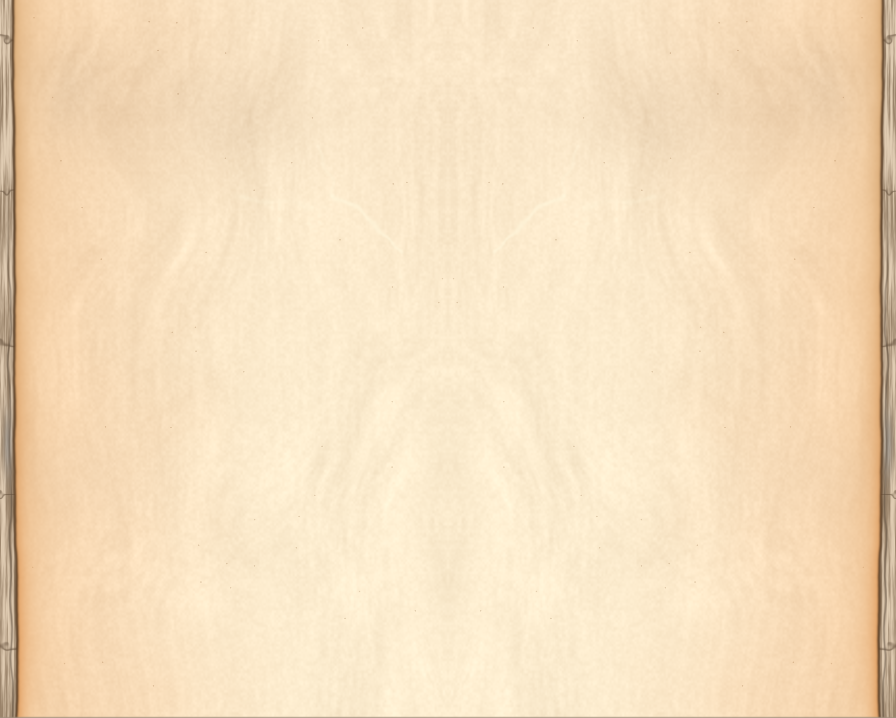
This texture is drawn by a WebGL 1 fragment shader. Its source:

```glsl
precision highp float;
uniform vec2 u_resolution;

float hash(vec2 p) {
  return fract(sin(dot(p, vec2(127.1, 311.7))) * 43758.545);
}

float noise(vec2 p) {
  vec2 cell = floor(p);
  vec2 f = fract(p);
  f = f * f * (3.0 - 2.0 * f);
  float low = mix(hash(cell), hash(cell + vec2(1.0, 0.0)), f.x);
  float high = mix(hash(cell + vec2(0.0, 1.0)), hash(cell + vec2(1.0, 1.0)), f.x);
  return mix(low, high, f.y);
}

float fbm(vec2 p) {
  float sum = 0.0;
  float amp = 0.5;
  for (int i = 0; i < 5; i++) {
    sum += amp * noise(p);
    p = mat2(1.6, 1.2, -1.2, 1.6) * p + 7.3;
    amp *= 0.5;
  }
  return sum;
}

float segment(vec2 p, vec2 a, vec2 b) {
  vec2 ab = b - a;
  float t = clamp(dot(p - a, ab) / dot(ab, ab), 0.0, 1.0);
  return length(p - a - ab * t);
}

float glow(float dist, float radius) {
  return exp(-dist * dist / (radius * radius));
}

float blob(vec2 p, vec2 center, vec2 radius) {
  vec2 q = (p - center) / radius;
  return exp(-dot(q, q));
}

// Soft wrinkles, stretched along the sheet and bent by slower noise
float wrinkles(vec2 p) {
  vec2 bend = vec2(noise(p * 9.0), noise(p * 9.0 + 31.0)) - 0.5;
  return fbm(p * vec2(26.0, 9.0) + bend * 1.6);
}

float creases(vec2 p) {
  vec2 q = p + (vec2(noise(p * 70.0), noise(p * 70.0 + 17.0)) - 0.5) * 0.009;
  vec2 bendPoint = vec2(0.372, 0.585);
  vec2 middle = vec2(0.417, 0.552);
  float main = segment(q, bendPoint, middle);
  main = min(main, segment(q, middle, vec2(0.447, 0.520)));
  float upper = segment(q, vec2(0.358, 0.635), bendPoint);
  float side = segment(q, vec2(0.265, 0.582), vec2(0.365, 0.570));
  return glow(main, 0.0028) + 0.45 * glow(upper, 0.002)
    + 0.8 * glow(side, 0.004) * noise(p * 110.0);
}

vec3 paper(vec2 p, float height) {
  float v = p.y / height;
  vec3 cream = mix(vec3(0.992, 0.93, 0.815), vec3(0.975, 0.895, 0.775), smoothstep(0.35, 1.0, v));
  vec3 peach = vec3(0.972, 0.85, 0.705);
  float uneven = (fbm(p * 7.0) - 0.48) * 0.13;
  vec3 col = mix(peach, cream, smoothstep(0.03, 0.36, p.x + uneven));

  // Grey stains near the upper corners
  float stain = 0.5 * blob(p, vec2(0.07, 0.69), vec2(0.12, 0.06))
    + 0.38 * blob(p, vec2(0.27, 0.67), vec2(0.09, 0.065))
    + 0.2 * blob(p, vec2(0.03, 0.27), vec2(0.11, 0.05));
  col = mix(col, vec3(0.83, 0.73, 0.61), stain * (0.35 + 0.6 * fbm(p * 13.0)));

  // Wrinkle shading, light from the upper left
  float fold = wrinkles(p);
  float relief = fold - wrinkles(p + vec2(0.004, -0.004));
  col += vec3(0.75, 0.9, 1.0) * ((fold - 0.48) * 0.065 + relief * 0.13);

  // Fibre grain and sparse specks
  float grain = noise(p * vec2(430.0, 370.0)) + noise(p * 230.0 + 9.0) - 1.0;
  col += grain * vec3(0.016, 0.02, 0.024);
  vec2 cell = floor(p * 38.0);
  vec2 spot = 0.2 + 0.6 * vec2(hash(cell + 3.0), hash(cell + 8.0));
  float speck = smoothstep(0.05, 0.015, length(fract(p * 38.0) - spot));
  col -= speck * step(0.92, hash(cell)) * vec3(0.10, 0.12, 0.13);
  return mix(col, vec3(1.0, 0.965, 0.86), 0.6 * creases(p));
}

// Toasted band beside the torn edge
vec3 burn(vec3 col, float inset, float y) {
  float reach = 0.75 + 0.7 * fbm(vec2(inset * 30.0, y * 13.0));
  vec3 toast = mix(vec3(0.87, 0.58, 0.32), vec3(0.83, 0.64, 0.43), smoothstep(0.05, 0.65, y));
  col = mix(col, vec3(0.94, 0.76, 0.56), 0.55 * exp(-inset / (0.032 * reach)));
  return mix(col, toast, 0.85 * exp(-inset / (0.010 * reach)));
}

vec3 wood(vec2 p) {
  float streak = fbm(p * vec2(420.0, 16.0));
  vec3 col = mix(vec3(0.60, 0.51, 0.41), vec3(0.88, 0.80, 0.70), smoothstep(0.2, 0.72, streak));
  col = mix(col, vec3(0.58, 0.57, 0.56), 0.6 * blob(p, vec2(0.009, 0.305), vec2(0.005, 0.035)));
  float joint = abs(fract(p.y * 5.9 + noise(p * 130.0) * 0.06) - 0.5) / 5.9;
  return mix(col, vec3(0.40, 0.32, 0.24), 0.55 * glow(joint, 0.0016));
}

void main() {
  vec2 uv = gl_FragCoord.xy / u_resolution.x;
  float height = u_resolution.y / u_resolution.x;
  vec2 p = vec2(0.5 - abs(uv.x - 0.5), uv.y);
  float pixel = 1.0 / u_resolution.x;

  // Torn edge between the board and the sheet
  float edge = mix(0.0185, 0.0150, p.y / height) + (fbm(vec2(p.y * 14.0, 4.0)) - 0.48) * 0.005;
  float inset = p.x - edge;
  vec3 sheet = burn(paper(p, height), max(inset, 0.0), p.y);
  vec3 col = mix(wood(p), sheet, smoothstep(-pixel, pixel, inset));
  col = mix(col, vec3(0.33, 0.23, 0.14), 0.8 * glow(inset, 0.0019));
  float crack = inset + 0.0055 + (noise(vec2(p.y * 30.0, 2.0)) - 0.5) * 0.004;
  col = mix(col, vec3(0.36, 0.30, 0.24), 0.5 * glow(crack, 0.0012) * smoothstep(0.65, 0.4, p.y));

  // Thin shade along the bottom
  col = mix(col, vec3(0.62, 0.56, 0.49), 0.75 * smoothstep(0.0022, 0.0004, p.y));
  gl_FragColor = vec4(clamp(col, 0.0, 1.0), 1.0);
}
```
